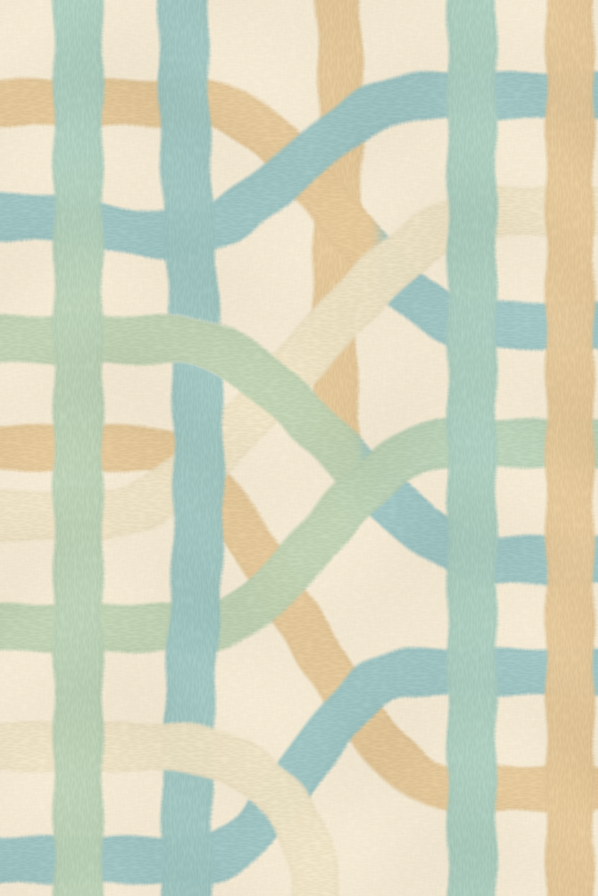
Reproduce this pattern procedurally as a WebGL 1 fragment shader.

```glsl
precision mediump float;
// Woven felt ribbons: upright bands interlaced with S-shaped ones on cream cloth.
// Each ribbon is a distance to a smooth path, painted back to front,
// with cellular fibres and layered sines for the soft woollen surface.
uniform vec2 u_resolution;

vec2 hash2(vec2 p) {
  vec3 q = fract(p.xyx * vec3(0.1031, 0.103, 0.0973));
  q += dot(q, q.yzx + 33.33);
  return fract((q.xx + q.yz) * q.zy);
}

// Cellular noise: distance to the nearest scattered point
float cells(vec2 p) {
  vec2 id = floor(p), f = fract(p);
  float nearest = 2.0;
  for (int j = -1; j <= 1; j++) {
    for (int i = -1; i <= 1; i++) {
      vec2 o = vec2(float(i), float(j));
      nearest = min(nearest, length(o + hash2(id + o) - f));
    }
  }
  return nearest - 0.5;
}

// Distance to a path easing from height a to height b between x0 and x1
float sway(vec2 p, float a, float b, float x0, float x1) {
  float t = clamp((p.x - x0) / (x1 - x0), 0.0, 1.0);
  float slope = (b - a) * 6.0 * t * (1.0 - t) / (x1 - x0);
  float y = mix(a, b, t * t * (3.0 - 2.0 * t));
  return abs(p.y - y) / sqrt(1.0 + slope * slope);
}

// Soft-edged coverage of a ribbon
float cover(float d, float halfWidth) {
  return 1.0 - smoothstep(halfWidth - 0.025, halfWidth + 0.025, d);
}

// Lay a ribbon over the cloth, with a faintly darker rim
void lay(inout vec3 cloth, float d, float halfWidth, vec3 tint, float fibre, float mask) {
  float rim = smoothstep(halfWidth - 0.07, halfWidth, d);
  vec3 wool = tint * (1.0 - 0.015 * rim) + fibre;
  cloth = mix(cloth, wool, cover(d, halfWidth) * mask * 0.97);
}

void main() {
  // Cloth is 5.12 wide and 7.68 tall, measured from the top left
  vec2 uv = gl_FragCoord.xy / u_resolution;
  vec2 p = vec2(uv.x, 1.0 - uv.y) * vec2(5.12, 7.68);

  vec3 cream = vec3(0.95, 0.91, 0.825);
  vec3 sand = vec3(0.925, 0.88, 0.765);
  vec3 tan_ = vec3(0.885, 0.775, 0.595);
  vec3 blue = vec3(0.615, 0.765, 0.76);
  vec3 teal = vec3(0.67, 0.80, 0.745);
  vec3 sage = vec3(0.745, 0.815, 0.695);

  // Fibres along and across, and slow blotches of dye
  float blotch = 0.008 * (sin(p.x * 3.1 + sin(p.y * 2.3)) + sin(p.y * 4.7 + 2.0 * sin(p.x * 1.9)));
  float across = 0.045 * cells(p * vec2(14.0, 48.0)) + blotch;
  float upright = 0.045 * cells(p * vec2(48.0, 14.0) + 7.0) + blotch;
  vec3 cloth = cream + 0.4 * across + 0.3 * upright;

  // Ragged edges
  p += 0.012 * sin(p.yx * 9.0 + 2.0 * sin(p * 5.0)) + 0.2 * vec2(across, upright);

  // Short tan upright and the first crossings near the top
  float tanStem = abs(p.x - 2.89 - 0.03 * sin(p.y * 1.7));
  lay(cloth, tanStem, 0.19, tan_, upright, 1.0 - smoothstep(3.75, 3.85, p.y));
  vec3 tanToBlue = mix(tan_, blue, smoothstep(3.15, 3.35, p.x));
  lay(cloth, sway(p, 0.88, 2.79, 1.7, 4.1), 0.2, tanToBlue, across, 1.0);
  float dip = 1.86 + 0.15 * smoothstep(0.3, 1.4, p.x);
  lay(cloth, sway(p, dip, 0.82, 1.5, 3.6), 0.2, blue, across, 1.0);

  // Tan, sand and blue sweeps through the middle and below
  lay(cloth, sway(p, 3.84, 6.76, 1.2, 3.9), 0.195, tan_, across, 1.0);
  lay(cloth, sway(p, 4.42, 1.81, 0.8, 4.3), 0.215, sand, across, 1.0);
  lay(cloth, sway(p, 7.37, 5.76, 1.7, 3.5), 0.2, blue, across, 1.0);

  // Two sage sweeps crossing at the centre
  float fall = sway(p, 2.91, 4.80, 1.5, 4.3);
  vec3 sageToBlue = mix(sage, blue, smoothstep(3.0, 3.2, p.x));
  lay(cloth, fall, 0.205, sageToBlue, across, 1.0);
  vec3 sageToTeal = mix(sage, teal, 0.35 * smoothstep(2.6, 4.0, p.x));
  lay(cloth, sway(p, 5.38, 3.80, 1.7, 3.8), 0.205, sageToTeal, across, 1.0);

  // Bowed blue upright, passing under the falling sage ribbon
  float bow = 1.57 + 0.13 * smoothstep(0.5, 4.0, p.y) - 0.1 * smoothstep(4.2, 6.8, p.y);
  lay(cloth, abs(p.x - bow), 0.215, mix(blue, teal, 0.25), upright, 1.0 - cover(fall, 0.205));

  // Sand ribbon turning down to the lower edge
  vec2 turn = p - vec2(1.45, 7.65);
  float arch = turn.x < 0.0 ? abs(turn.y + 1.25) : abs(length(turn) - 1.25);
  lay(cloth, arch, 0.21, sand, across, 1.0);

  // Straight uprights on top
  vec3 leftTint = mix(teal, sage, smoothstep(0.8, 3.0, p.y) * 0.75);
  lay(cloth, abs(p.x - 0.67), 0.21, leftTint, upright, 1.0);
  lay(cloth, abs(p.x - 4.04), 0.21, teal, upright, 1.0);
  lay(cloth, abs(p.x - 4.88), 0.205, tan_, upright, 1.0);

  gl_FragColor = vec4(cloth, 1.0);
}
```
